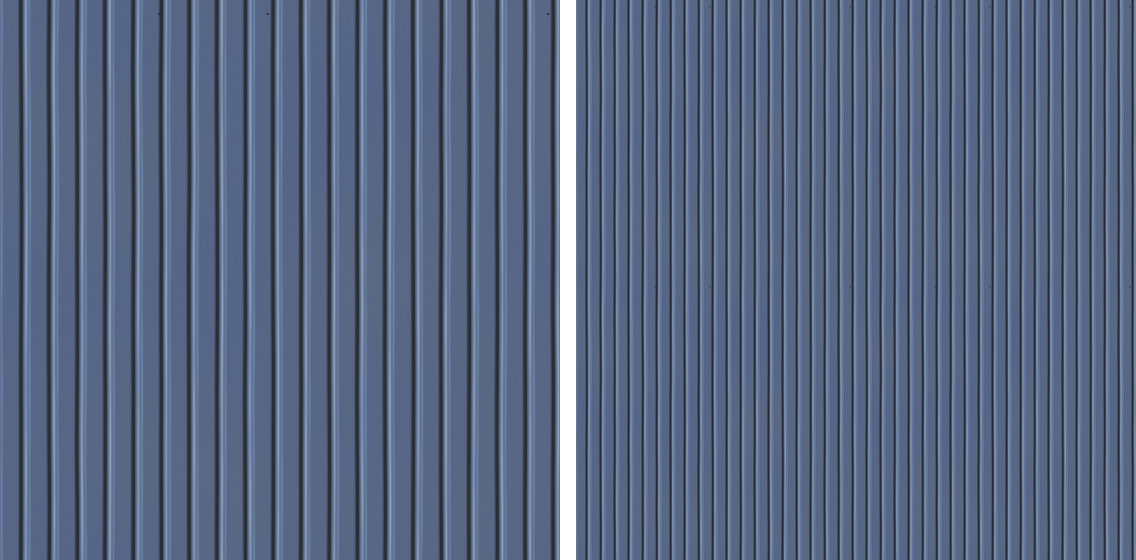
Left: one tile. Right: repeated 2 by 2.
This texture is drawn by a WebGL 1 fragment shader. Its source:

```glsl
precision highp float;
// Blue ribbed metal sheet: twenty vertical ribs, each with a dark groove,
// a pale edge glint and a thinner blue one. Wrapping gradient noise bends
// the ribs slightly, varies their shine and tints the paint.
uniform vec2 u_resolution;

vec2 gradient(vec2 cell, vec2 period) {
  cell = mod(cell, period);
  float angle = 6.2832 * fract(sin(dot(cell, vec2(12.99, 78.23))) * 4375.85);
  return vec2(cos(angle), sin(angle));
}

// Gradient noise that repeats after a whole number of cells
float noise(vec2 p, vec2 period) {
  vec2 i = floor(p), f = fract(p);
  vec2 u = f * f * f * (f * (f * 6.0 - 15.0) + 10.0);
  vec2 e = vec2(1.0, 0.0);
  float a = dot(gradient(i, period), f);
  float b = dot(gradient(i + e.xy, period), f - e.xy);
  float c = dot(gradient(i + e.yx, period), f - e.yx);
  float d = dot(gradient(i + e.xx, period), f - e.xx);
  return mix(mix(a, b, u.x), mix(c, d, u.x), u.y);
}

float glint(float x, float width) {
  return exp(-x * x / (width * width));
}

void main() {
  vec2 uv = gl_FragCoord.xy / u_resolution;

  // Position across one rib, with the groove at zero
  float across = uv.x * 20.0 - 0.455;
  float rib = mod(floor(across), 20.0);
  float bend = noise(vec2(rib + 0.37, uv.y * 4.0), vec2(20.0, 4.0));
  float shine = noise(vec2(rib + 0.61, uv.y * 7.0 + 0.3), vec2(20.0, 7.0));
  float t = fract(across) - 0.3 + 0.03 * bend;

  // Painted face with broad tint changes and fine grain
  float tint = noise(uv * 3.0, vec2(3.0));
  float grain = noise(uv * 160.0, vec2(160.0));
  vec3 color = vec3(0.342, 0.402, 0.522);
  color += tint * vec3(-0.018, -0.012, 0.018) + 0.012 * grain;

  // Raised band between the groove and the second glint
  float band = smoothstep(0.08, 0.14, t) * (1.0 - smoothstep(0.29, 0.36, t));
  color = mix(color, vec3(0.375, 0.447, 0.58), 0.8 * band);

  // Pale edge glint and thin blue glint
  color = mix(color, vec3(0.55, 0.635, 0.735),
              glint(t - 0.18, 0.042) * clamp(0.88 + 0.5 * shine, 0.0, 1.0));
  color = mix(color, vec3(0.43, 0.525, 0.69),
              glint(t - 0.315, 0.03) * clamp(0.75 - 0.6 * shine, 0.0, 1.0));

  // Groove: soft shadow on its left, crisp on its right
  float shadow = smoothstep(-0.13, -0.05, t) * (1.0 - smoothstep(0.05, 0.11, t));
  float core = smoothstep(-0.08, -0.03, t) * (1.0 - smoothstep(0.035, 0.075, t));
  color = mix(color, vec3(0.25, 0.29, 0.36), shadow);
  color = mix(color, vec3(0.17, 0.185, 0.205), core);

  // Small dark nail heads along the top
  for (int k = 0; k < 3; k++) {
    float n = float(k);
    vec2 nail = vec2(0.284 + 0.194 * n + 0.1535 * n * (n - 1.0), 0.975);
    float head = 1.0 - smoothstep(0.0012, 0.003, distance(uv, nail));
    color = mix(color, vec3(0.17, 0.15, 0.22), 0.85 * head);
  }

  gl_FragColor = vec4(color, 1.0);
}
```
